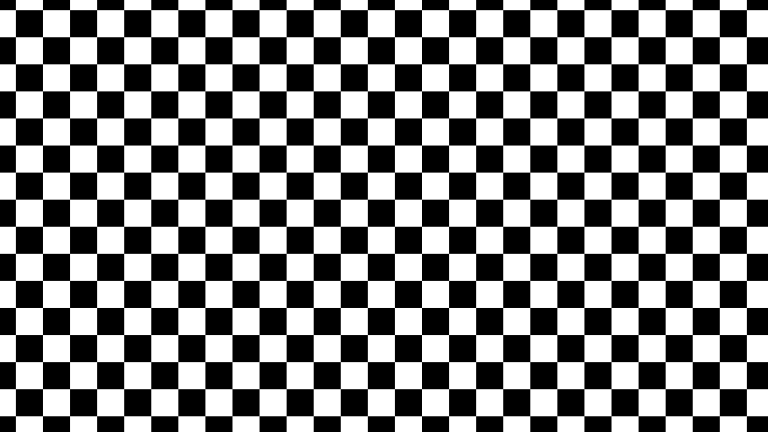
Give the GLSL for this pattern, as a Shadertoy shader.

```glsl
// Black and white checkerboard of square cells, cropped at every side.
// Each axis gives a smoothed square wave of sign -1 or +1;
// the product of the two signs picks the cell colour.

// Square wave that flips at whole numbers, with edges one pixel wide.
vec2 squareWave(vec2 p, float cellPixels) {
    vec2 edgeDistance = abs(mod(p + 0.5, 2.0) - 1.0) - 0.5;
    return clamp(2.0 * edgeDistance * cellPixels, -1.0, 1.0);
}

void mainImage(out vec4 fragColor, in vec2 fragCoord) {
    // Cell side and grid offset in units of the canvas height
    float cellSize = 0.06267;
    vec2 uv = fragCoord / iResolution.y;
    vec2 cell = (uv - vec2(0.0368, 0.0364)) / cellSize;

    // Equal signs are black, opposite signs are white
    vec2 wave = squareWave(cell, cellSize * iResolution.y);
    float white = 0.5 - 0.5 * wave.x * wave.y;

    fragColor = vec4(vec3(white), 1.0);
}
```
